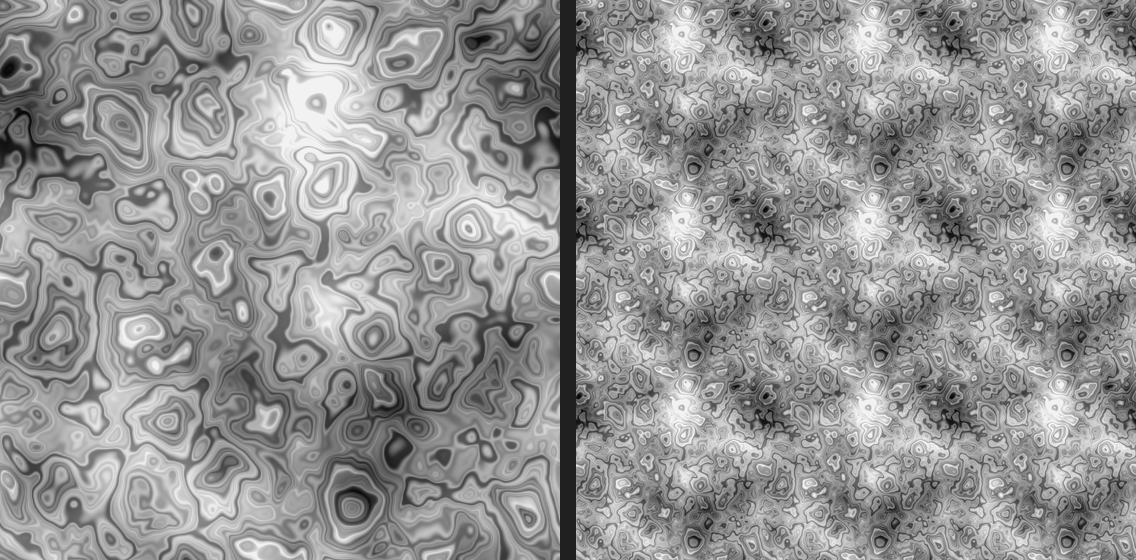
Left: one tile. Right: repeated 3 by 3.
A Shadertoy shader for this texture:

```glsl
// Grey swirling strata under drifting light: a bumpy cellular height field is
// sliced into fine contour bands by layered sines, then shaded by broad clouds.
// All noise lives on wrapping grids, so the square tiles without a seam.

const float SWIRL_CELLS = 10.0;   // swirls across the canvas
const float CLOUD_CELLS = 4.0;    // light and dark patches across the canvas
const float WARP_CELLS = 14.0;
const float WARP_AMOUNT = 0.014;
const float MEAN_GREY = 0.575;
const float CLOUD_CONTRAST = 0.29;
const float BAND_CONTRAST = 0.125;

// Integer hash of a grid cell: three values from 0 to 1.
vec3 hash3(vec2 cell, float seed) {
    uvec3 v = uvec3(cell, seed) * 1664525u + 1013904223u;
    v.x += v.y * v.z; v.y += v.z * v.x; v.z += v.x * v.y;
    v ^= v >> 16u;
    v.x += v.y * v.z; v.y += v.z * v.x; v.z += v.x * v.y;
    return vec3(v >> 8u) / 16777216.0;
}

// Wrapping cellular noise: one jittered hill or hollow per cell, about -1 to 1.
float bumps(vec2 uv, float period, float seed) {
    vec2 p = uv * period;
    vec2 base = floor(p);
    float sum = 0.0;
    for (int y = -1; y <= 1; y++) {
        for (int x = -1; x <= 1; x++) {
            vec2 cell = base + vec2(x, y);
            vec3 rnd = hash3(mod(cell, period), seed);
            vec2 d = p - cell - rnd.xy;
            float falloff = max(1.0 - dot(d, d), 0.0);
            sum += (2.0 * rnd.z - 1.0) * falloff * falloff * falloff;
        }
    }
    return sum;
}

// Octaves of bumps, each with twice the cells of the one before.
float layeredBumps(vec2 uv, float period, int octaves, float gain, float seed) {
    float sum = 0.0;
    float amp = 1.0;
    for (int i = 0; i < octaves; i++) {
        sum += amp * bumps(uv, period, seed + float(i));
        period *= 2.0;
        amp *= gain;
    }
    return sum;
}

// Irregular bands along the height; bands too fine for the footprint fade out.
float strata(float height, float footprint) {
    float sum = 0.0;
    float amp = 1.0;
    float freq = 10.0;
    for (int i = 0; i < 4; i++) {
        float phase = freq * height + 1.7 * float(i);
        float rate = freq * footprint;
        float fade = exp(-0.15 * rate * rate);
        sum += amp * fade * sin(phase + 1.2 * sin(0.37 * phase));
        freq *= 1.87;
        amp *= 0.82;
    }
    return sum;
}

void mainImage(out vec4 fragColor, in vec2 fragCoord) {
    vec2 uv = fragCoord / iResolution.xy;

    // Bent coordinates give the contours their kinks.
    vec2 bend = vec2(bumps(uv, WARP_CELLS, 11.0), bumps(uv, WARP_CELLS, 12.0));
    vec2 warped = uv + WARP_AMOUNT * bend;

    // Contour bands of the height field.
    float height = layeredBumps(warped, SWIRL_CELLS, 3, 0.42, 21.0);
    float bands = strata(height, fwidth(height));

    // Broad light and shade.
    float clouds = layeredBumps(uv, CLOUD_CELLS, 4, 0.5, 31.0);

    float grey = MEAN_GREY + CLOUD_CONTRAST * clouds + BAND_CONTRAST * bands;
    fragColor = vec4(vec3(clamp(grey, 0.04, 0.95)), 1.0);
}
```
